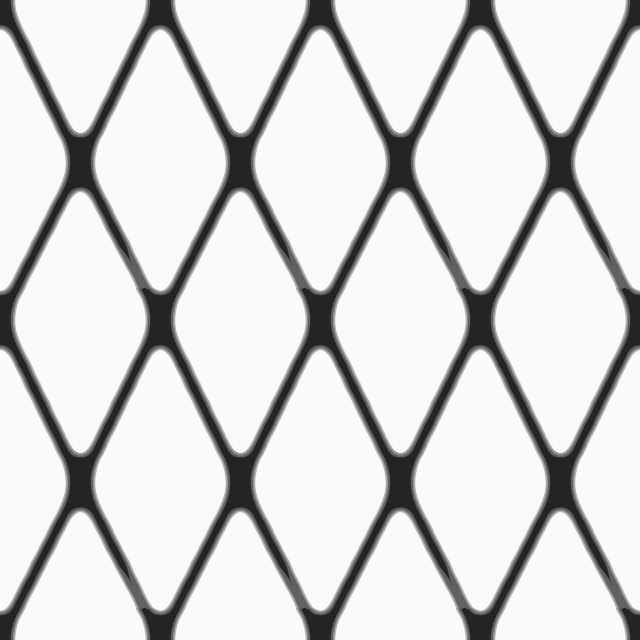
Write a WebGL 1 fragment shader that draws this pattern.

```glsl
precision highp float;

// Expanded-metal mesh: two families of slanted strands cross at thick, filleted
// nodes. A smooth union of strand distances, divided by its slope, gives even
// contour bands; one arm in each tile has a worn gap in its dark core.

uniform vec2 u_resolution;

const float PI = 3.14159265;

// Lengths are in tile widths; a tile is 1 wide and 2 high
const float TILES_ACROSS = 4.0;
const vec2  SHIFT = vec2(0.003, 0.0);    // offset of the whole mesh
const float ROW_SAG = 0.016;             // middle row of nodes sits a little low
const float STRAND_HALF_WIDTH = 0.0484;
const float FILLET = 0.137;              // rounding where strands meet
const float WOBBLE = 0.0016;             // slight unevenness of the edges

// Inner ends of the contour bands, measured inward from the strand edge
const float PALE_DEPTH  = 0.0085;
const float MID_DEPTH   = 0.0150;
const float DEEP_DEPTH  = 0.0265;
const float SHADE_DEPTH = 0.0297;

const float GAP_CORE_LOSS = 0.024;       // how far the worn gap eats the core
const float GAP_SLIMMING  = 0.005;       // how far it thins the whole arm
const float CAP_SIZE      = 0.006;       // darker rim on top of each node

const vec3 PAPER = vec3(0.98);
const vec3 PALE  = vec3(0.69);
const vec3 MID   = vec3(0.56);
const vec3 DEEP  = vec3(0.38);
const vec3 SHADE = vec3(0.26);
const vec3 CORE  = vec3(0.14);

// Unit normal of the strands that rise to the left; mirrored for the others
const vec2 NORMAL = vec2(0.894427, 0.447214);

// Distance to the filleted outline around a node; uv are skewed strand axes
float meshDistance(vec2 uv) {
    vec2 d = abs(uv) * NORMAL.x;
    float h = clamp(0.5 + 0.5 * (d.y - d.x) / FILLET, 0.0, 1.0);
    float blended = mix(d.y, d.x, h) - FILLET * h * (1.0 - h);
    vec2 slopeU = sign(uv.x) * vec2(NORMAL.x, -NORMAL.y);
    vec2 slopeV = sign(uv.y) * NORMAL;
    float slope = max(length(mix(slopeV, slopeU, h)), 0.4);
    return (blended - STRAND_HALF_WIDTH) / slope;
}

// Strength of the worn gap on the upper left arm of a node
float wornGap(vec2 local) {
    float taper = 1.0 - smoothstep(0.30, 0.50, local.y);
    float start = smoothstep(0.19, 0.21, local.y);
    return taper * start * step(local.x, 0.0);
}

float cover(float dist, float soft) {
    return 1.0 - smoothstep(-soft, soft, dist);
}

void main() {
    vec2 p = gl_FragCoord.xy / u_resolution * TILES_ACROSS - SHIFT;
    float soft = 0.65 * TILES_ACROSS / min(u_resolution.x, u_resolution.y);

    // Periodic sag of every second row
    p.y += ROW_SAG * 0.5 * (1.0 - cos(PI * p.y));

    // Skewed axes put a node at every whole-number pair
    vec2 skewed = vec2(p.x - 0.5 * p.y, p.x + 0.5 * p.y);
    vec2 node = floor(skewed + 0.5);
    vec2 uv = skewed - node;
    vec2 local = vec2(0.5 * (uv.x + uv.y), uv.y - uv.x);
    float evenRow = 1.0 - mod(node.y - node.x, 2.0);

    // Outline with wear
    float gap = evenRow * wornGap(local);
    float wobble = WOBBLE * sin(13.0 * PI * p.y) * cos(6.0 * PI * p.x);
    float dist = meshDistance(uv) + wobble + GAP_SLIMMING * gap;
    float coreDist = dist + GAP_CORE_LOSS * gap;
    float cap = CAP_SIZE * step(0.0, local.y)
              * (1.0 - smoothstep(0.02, 0.06, abs(local.x)));

    // Bands from the rim inward
    vec3 color = PAPER;
    color = mix(color, PALE, cover(dist, soft));
    color = mix(color, MID, cover(dist + PALE_DEPTH - cap, soft));
    color = mix(color, DEEP, cover(dist + MID_DEPTH, soft));
    color = mix(color, SHADE, cover(coreDist + DEEP_DEPTH, soft));
    color = mix(color, CORE, cover(coreDist + SHADE_DEPTH, soft));

    gl_FragColor = vec4(color, 1.0);
}
```
